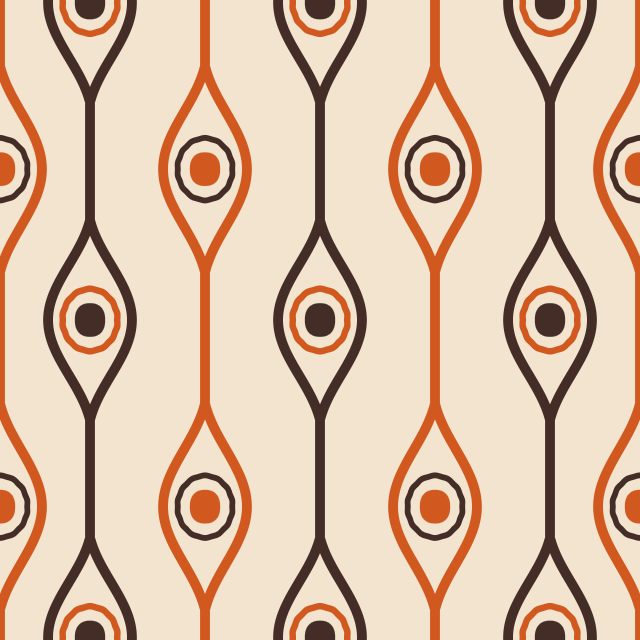
Write a WebGL 2 fragment shader that draws this pattern.

```glsl
#version 300 es
precision highp float;
// Retro columns of pointed lenses strung on vertical lines, each with a ring and pupil.
// Dark and orange columns alternate with their own vertical period and phase.
// Every part is a distance function, folded down each column and looped across.

uniform vec2 u_resolution;
out vec4 fragColor;

const float PI = 3.14159265;

// Lengths are in grid units; the canvas is GRID units tall, origin at its centre.
const float GRID = 768.0;
const int SIDE_COLUMNS = 3;            // columns on each side of the middle one
const float COLUMN_STEP = 138.0;
const float OUTER_COLUMN = 384.0;      // outermost columns sit on the canvas edge

// Paired values: x for dark columns, y for orange columns.
const vec2 ROW_STEP = vec2(381.0, 405.0);
const vec2 ROW_PHASE = vec2(0.0, 181.0);
const vec2 LENS_HALF_HEIGHT = vec2(120.0, 124.0);
const vec2 RING_HALF_STROKE = vec2(3.9, 3.5);

const float LENS_HALF_WIDTH = 50.3;
const float LENS_BULGE = 0.3;          // 0 = cosine profile, 1 = parabola
const float LENS_HALF_STROKE = 5.9;
const vec2 RING_RADII = vec2(33.0, 37.2);
const vec2 PUPIL_RADII = vec2(18.2, 20.2);
const float PUPIL_POWER = 2.35;        // above 2 squares the pupil slightly
const float FACET_COUNT = 14.0;
const float FACET_DEPTH = 0.35;        // hand-cut unevenness of the rings

const vec3 CREAM = vec3(0.95, 0.893, 0.808);
const vec3 DARK = vec3(0.267, 0.176, 0.153);
const vec3 ORANGE = vec3(0.82, 0.347, 0.118);

// Distance to the mirrored lens outline, which closes into a straight line.
float lensDistance(vec2 p, float halfHeight) {
    float t = min(abs(p.y) / halfHeight, 1.0);
    float profile = mix(0.5 + 0.5 * cos(PI * t), 1.0 - t * t, LENS_BULGE);
    float slope = mix(0.5 * PI * sin(PI * t), 2.0 * t, LENS_BULGE);
    slope *= step(t, 0.999) * LENS_HALF_WIDTH / halfHeight;
    float gap = abs(abs(p.x) - LENS_HALF_WIDTH * profile);
    return gap / sqrt(1.0 + slope * slope) - LENS_HALF_STROKE;
}

// First-order signed distance to an ellipse.
float ellipseDistance(vec2 p, vec2 radii) {
    float k = length(p / radii);
    return k * (k - 1.0) / max(length(p / (radii * radii)), 1e-4);
}

float ringDistance(vec2 p, float halfStroke) {
    float angle = atan(p.y, p.x + 1e-5);
    float facet = FACET_DEPTH * cos(FACET_COUNT * angle);
    return abs(ellipseDistance(p, RING_RADII) + facet) - halfStroke;
}

float pupilDistance(vec2 p) {
    vec2 q = pow(abs(p) / PUPIL_RADII + 1e-5, vec2(PUPIL_POWER));
    return (pow(q.x + q.y, 1.0 / PUPIL_POWER) - 1.0) * PUPIL_RADII.x;
}

float coverage(float distance, float pixel) {
    return clamp(0.5 - distance / pixel, 0.0, 1.0);
}

void main() {
    float pixel = GRID / u_resolution.y;
    vec2 p = (gl_FragCoord.xy - 0.5 * u_resolution) * pixel;
    vec3 color = CREAM;

    for (int i = -SIDE_COLUMNS; i <= SIDE_COLUMNS; i++) {
        // Pick the column's colours and spacing
        int kind = abs(i) % 2;
        vec3 mainColor = kind == 0 ? DARK : ORANGE;
        vec3 ringColor = kind == 0 ? ORANGE : DARK;

        // Fold into one repeat of this column
        float offset = min(abs(float(i)) * COLUMN_STEP, OUTER_COLUMN);
        float x = p.x - sign(float(i)) * offset;
        float row = (p.y - ROW_PHASE[kind]) / ROW_STEP[kind];
        vec2 q = vec2(x, (fract(row + 0.5) - 0.5) * ROW_STEP[kind]);

        // Outline and pupil share a colour; the ring contrasts
        float body = min(lensDistance(q, LENS_HALF_HEIGHT[kind]), pupilDistance(q));
        float ring = ringDistance(q, RING_HALF_STROKE[kind]);
        color = mix(color, mainColor, coverage(body, pixel));
        color = mix(color, ringColor, coverage(ring, pixel));
    }
    fragColor = vec4(color, 1.0);
}
```
